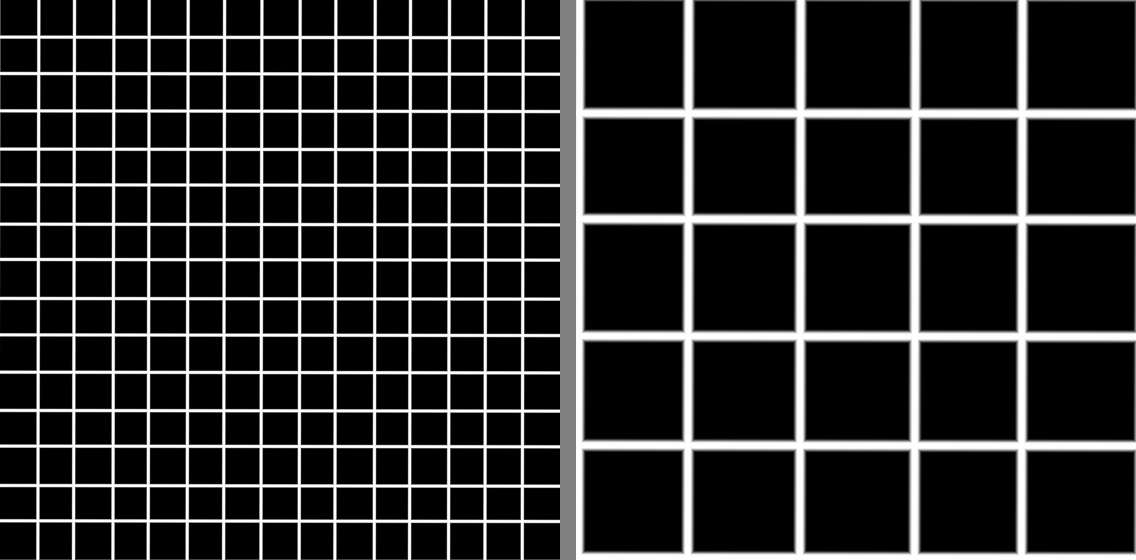
Left, the full canvas; right, a detail of the centre.
Give the GLSL for this pattern, as a WebGL 1 fragment shader.

```glsl
precision highp float;

uniform vec2 u_resolution;

#define CELLS 15.0
#define LINE_WIDTH 0.0057
#define LINE_SOFTNESS 0.0016
#define LINE_COLOR vec3(0.992, 0.995, 0.992)
#define GROUND_COLOR vec3(0.0)
#define WOBBLE 0.00195
#define WOBBLE_PHASE vec2(10.0, 6.0)
#define GRID_OFFSET vec2(0.0006, -0.001)
#define TILT vec2(0.0018, 0.0013)
#define RIM_WIDTH 0.0025
#define RIM_STRENGTH 0.4

const float TAU = 6.2831853;

// Distance to the nearest inner line on each axis, with uneven spacing
vec2 gridDistance(vec2 p) {
    vec2 index = clamp(floor(p * CELLS + 0.5), 1.0, CELLS - 1.0);
    vec2 wobble = WOBBLE * cos(TAU * 3.0 / 7.0 * (index - WOBBLE_PHASE));
    return abs(p - index / CELLS - wobble);
}

// Soft-edged coverage of a line, never sharper than one pixel
vec2 lineCoverage(vec2 dist, float pixel) {
    float soft = max(LINE_SOFTNESS, 0.75 * pixel);
    float halfWidth = 0.5 * LINE_WIDTH;
    return 1.0 - smoothstep(halfWidth - soft, halfWidth + soft, dist);
}

// Faint slivers of the lines cut off at the left and bottom borders
float rimCoverage(vec2 uv) {
    vec2 rim = 1.0 - smoothstep(0.0, RIM_WIDTH, uv);
    rim.x *= smoothstep(0.3, 0.9, uv.y);
    return RIM_STRENGTH * max(rim.x, rim.y);
}

void main() {
    vec2 uv = gl_FragCoord.xy / u_resolution;
    float pixel = 1.0 / min(u_resolution.x, u_resolution.y);

    // Rows count downward; the whole grid leans very slightly
    vec2 p = vec2(uv.x, 1.0 - uv.y) - GRID_OFFSET;
    p -= TILT * (uv.yx - 0.5);

    vec2 lines = lineCoverage(gridDistance(p), pixel);
    float coverage = max(max(lines.x, lines.y), rimCoverage(uv));

    gl_FragColor = vec4(mix(GROUND_COLOR, LINE_COLOR, coverage), 1.0);
}
```
